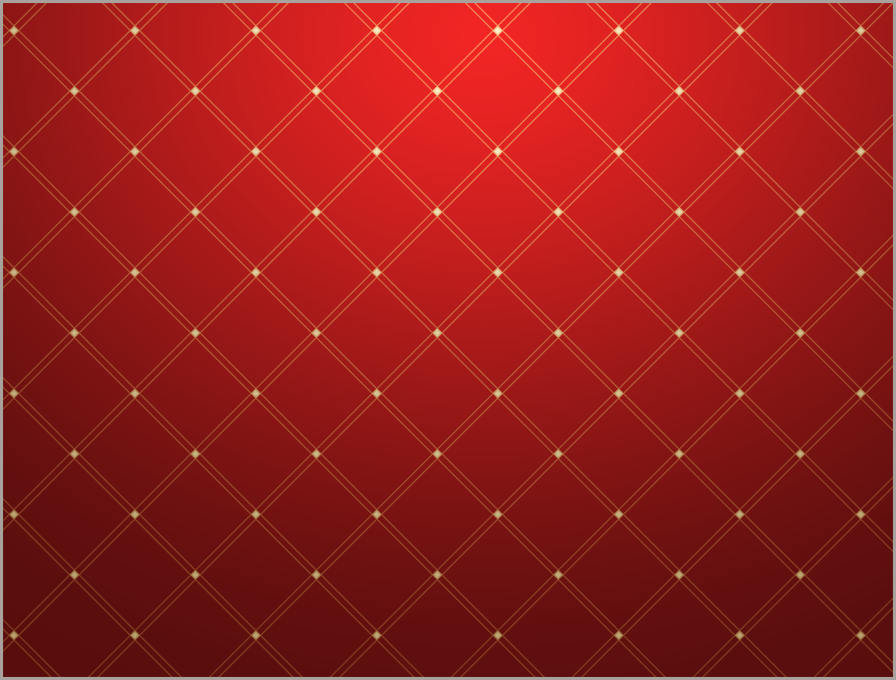
Write a WebGL 1 fragment shader that draws this pattern.

```glsl
precision mediump float;
// Red quilted backdrop: a diagonal lattice of paired gold threads with a small
// pale diamond stud at every crossing, lit from the top and framed in grey.
// Lengths are fractions of the canvas width; y runs downward from the top.
uniform vec2 u_resolution;

// Antialiased coverage of a shape from its signed distance.
float coverage(float dist, float pixel) {
  return clamp(0.5 - dist / pixel, 0.0, 1.0);
}

// Distances to the nearest diagonal of each direction.
vec2 latticeDistance(vec2 p) {
  vec2 q = (p - vec2(0.0156, 0.0341)) / 0.135;
  vec2 diagonal = vec2(q.x + q.y, q.x - q.y);
  return abs(fract(diagonal + 0.5) - 0.5) * 0.135 * 0.7071;
}

// Soft spotlight, brightest just right of the top centre.
float spotlight(vec2 p) {
  float d = length((p - vec2(0.54, 0.04)) * vec2(0.85, 1.0));
  return 1.0 - smoothstep(-0.1, 0.8, d);
}

void main() {
  float pixel = 1.0 / u_resolution.x;
  float height = u_resolution.y / u_resolution.x;
  vec2 p = vec2(gl_FragCoord.x, u_resolution.y - gl_FragCoord.y) * pixel;

  // Shaded red cloth
  float light = spotlight(p);
  vec3 color = mix(0.35, 0.97, light) * vec3(1.0, 0.155, 0.15);

  // Paired threads, dimming away from the light
  vec2 d = latticeDistance(p);
  vec2 threadDistance = abs(d - 0.0037) - 0.0007;
  float thread = coverage(min(threadDistance.x, threadDistance.y), pixel);
  vec3 gold = mix(vec3(0.58, 0.33, 0.16), vec3(1.0, 0.64, 0.40), light);
  color = mix(color, gold, thread * mix(0.65, 0.85, light));

  // Diamond studs fill the crossings, paler at their centres
  float studDistance = max(d.x, d.y);
  vec3 studEdge = mix(vec3(0.58, 0.42, 0.24), vec3(1.0, 0.80, 0.55), light);
  vec3 studCore = mix(vec3(0.72, 0.63, 0.43), vec3(1.0, 0.96, 0.82), light);
  vec3 stud = mix(studCore, studEdge, smoothstep(0.0015, 0.0038, studDistance));
  color = mix(color, stud, coverage(studDistance - 0.0039, pixel));

  // Thin grey frame
  vec2 edge = min(p, vec2(1.0, height) - p);
  float frame = coverage(min(edge.x, edge.y) - 0.0034, pixel);
  color = mix(color, vec3(0.66, 0.63, 0.62), frame);

  gl_FragColor = vec4(color, 1.0);
}
```
